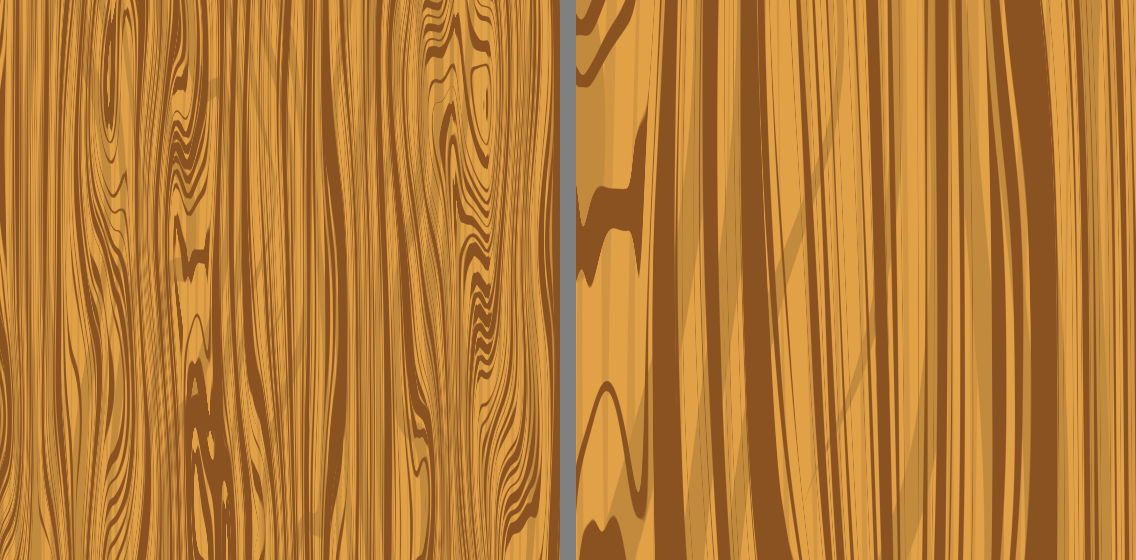
Left, the full canvas; right, a detail of the centre.
Give the GLSL for this texture, as a WebGL 1 fragment shader.

```glsl
precision highp float;
// Flat cartoon wood: dark nested grain lines over tan streaks on a golden board.
uniform vec2 u_resolution;

float hash(vec2 cell) {
  return fract(sin(dot(cell, vec2(127.1, 311.7))) * 43758.55);
}

float cornerSlope(vec2 cell, vec2 offset) {
  float angle = 6.2832 * hash(cell);
  return dot(vec2(cos(angle), sin(angle)), offset);
}

// Gradient noise, roughly -0.7 to 0.7
float noise(vec2 p) {
  vec2 i = floor(p), f = p - i;
  vec2 u = f * f * f * (f * (f * 6.0 - 15.0) + 10.0);
  vec2 e = vec2(1.0, 0.0);
  float low = mix(cornerSlope(i, f), cornerSlope(i + e, f - e), u.x);
  float high = mix(cornerSlope(i + e.yx, f - e.yx), cornerSlope(i + 1.0, f - 1.0), u.x);
  return mix(low, high, u.y);
}

// Rising ramp bent by stretched noise; its level lines form the grain
float grainField(vec2 p, float count, float bend, vec2 scale, float seed) {
  vec2 q = p * scale + seed;
  float wild = smoothstep(-0.2, 0.15, noise(vec2(p.x * 4.0, p.y * 0.5) + seed));
  float warp = noise(q) + 0.2 * noise(q * vec2(2.3, 1.1) + seed);
  return count * p.x + bend * mix(0.35, 1.0, wild) * warp;
}

// Field value in x, its slope per canvas unit in y
vec2 sampleField(vec2 p, float pixel, float count, float bend, vec2 scale, float seed) {
  float here = grainField(p, count, bend, scale, seed);
  float right = grainField(p + vec2(pixel, 0.0), count, bend, scale, seed);
  float above = grainField(p + vec2(0.0, pixel), count, bend, scale, seed);
  return vec2(here, length(vec2(right, above) - here) / pixel);
}

// One line per whole level, each with its own width and tapering ends
float strokes(vec2 field, float pixel, float y, float width, float taper, float seed) {
  float id = floor(field.x);
  float halfWidth = width * (0.35 + 1.3 * hash(vec2(id, seed)));
  halfWidth += taper * noise(vec2(id * 0.37 + seed, y * 2.2 + id * 0.71));
  // Narrow the band where the field is flat, so lines do not swell into blobs
  halfWidth *= 0.22 + 0.78 * smoothstep(0.0, 28.0, field.y);
  float inside = min(halfWidth, 0.46) - abs(fract(field.x) - 0.5);
  float edge = 0.75 * pixel * max(field.y, 1.0);
  return smoothstep(-edge, edge, inside);
}

void main() {
  float pixel = 1.0 / min(u_resolution.x, u_resolution.y);
  vec2 p = gl_FragCoord.xy * pixel;

  vec2 grain = sampleField(p, pixel, 28.0, 3.5, vec2(10.0, 1.4), 3.37);
  vec2 shade = sampleField(p, pixel, 25.0, 3.2, vec2(7.0, 1.4), 8.61);
  vec2 fiber = sampleField(p, pixel, 75.0, 2.5, vec2(5.0, 0.7), 5.23);

  // Undertone: faint straight fibers below broader leaning tan streaks
  vec3 gold = vec3(0.88, 0.63, 0.28);
  vec3 ochre = vec3(0.76, 0.54, 0.24);
  float faint = strokes(fiber, pixel, p.y, 0.11, 0.25, 5.9);
  vec3 color = mix(gold, ochre, 0.55 * faint);
  color = mix(color, ochre, strokes(shade, pixel, p.y, 0.15, 0.25, 1.3));

  // Dark grain: bold lines, finer ones between, extra ones in flat places
  float flatness = 1.0 - smoothstep(8.0, 24.0, grain.y);
  float dark = strokes(grain, pixel, p.y, 0.125, 0.12, 2.7);
  dark = max(dark, strokes(grain * 2.0, pixel, p.y, 0.055, 0.18, 7.1));
  dark = max(dark, strokes(grain * 4.0, pixel, p.y, 0.16 * flatness, 0.15 * flatness, 4.3));
  color = mix(color, vec3(0.54, 0.32, 0.13), dark);
  gl_FragColor = vec4(color, 1.0);
}
```
